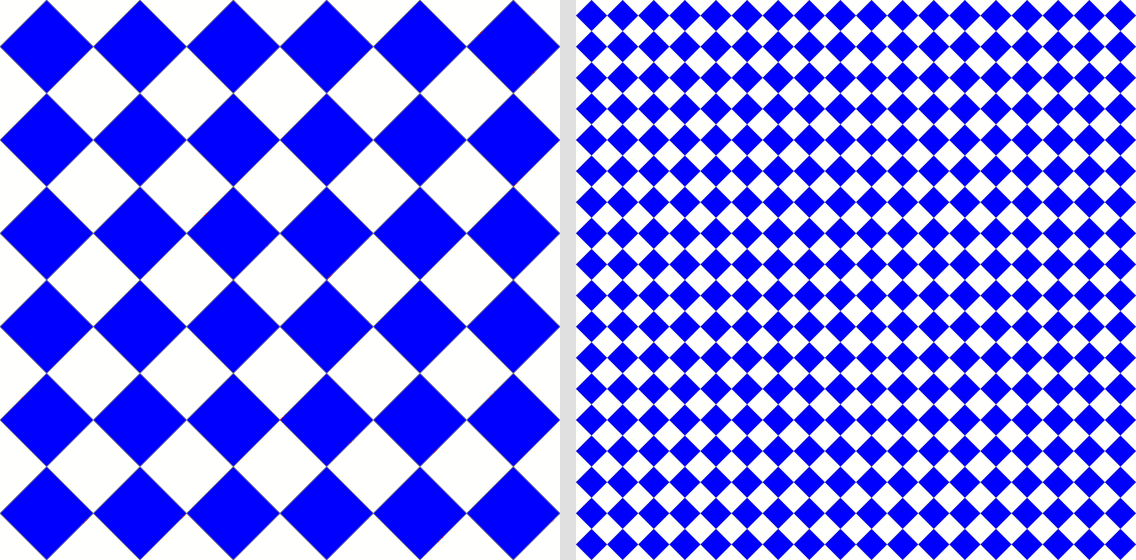
Left: one tile. Right: repeated 3 by 3.
Write a Shadertoy shader that draws this pattern.

```glsl
// Seamless grid of blue diamonds touching tip to tip on white, with thin olive edges and rare red flecks.

const float REPEATS       = 6.0;                     // diamonds across and down
const vec3  WHITE         = vec3(1.0, 1.0, 0.995);
const vec3  BLUE          = vec3(0.0, 0.0, 0.995);
const vec3  OLIVE         = vec3(0.45, 0.43, 0.15);
const vec3  RED           = vec3(0.92, 0.10, 0.04);
const float EDGE_HALF     = 0.0016;                  // half width of the edge, canvas units
const float EDGE_OPACITY  = 0.5;
const float FLECK_SLOTS   = 32.0;                    // possible flecks along one side
const float CLUSTER_SLOTS = 4.0;                     // neighbouring slots in a cluster
const float CLUSTER_ODDS  = 0.035;
const float FLECK_ODDS    = 0.5;
const float FLECK_OPACITY = 0.75;

// Sine-free hash of three values, result in 0..1
float hash(vec3 p) {
    p = fract(p * 0.1031);
    p += dot(p, p.zyx + 31.32);
    return fract((p.x + p.y) * p.z);
}

// Signed distance to the diamond filling a unit cell centred on the origin
float diamondDistance(vec2 p) {
    return (abs(p.x) + abs(p.y) - 0.5) * inversesqrt(2.0);
}

// Sparse clustered flecks along the rising sides of a diamond
float fleckMask(vec2 cell, vec2 p) {
    float rising = step(p.x * p.y, 0.0);
    float side = step(0.0, p.x);
    float along = (p.x + p.y + 0.5) * FLECK_SLOTS;
    float slot = floor(along);
    vec2 sideId = vec2(cell.x * 2.0 + side, cell.y) + 1.0;
    float cluster = step(hash(vec3(sideId, floor(slot / CLUSTER_SLOTS) + 57.0)), CLUSTER_ODDS);
    float present = step(hash(vec3(sideId, slot + 113.0)), FLECK_ODDS);
    float dotShape = 1.0 - smoothstep(0.25, 0.5, abs(along - slot - 0.5));
    return rising * cluster * present * dotShape;
}

void mainImage(out vec4 fragColor, in vec2 fragCoord) {
    vec2 grid = fragCoord / iResolution.xy * REPEATS;
    vec2 cell = floor(grid);
    vec2 p = grid - cell - 0.5;

    // Distance in canvas units, edge never thinner than the pixel grid allows
    float d = diamondDistance(p) / REPEATS;
    float halfWidth = max(EDGE_HALF, 0.75 / min(iResolution.x, iResolution.y));

    // Fill, then the dark edge, then flecks on the edge
    vec3 color = mix(BLUE, WHITE, smoothstep(-halfWidth, halfWidth, d));
    float edge = 1.0 - smoothstep(0.0, halfWidth, abs(d));
    color = mix(color, OLIVE, edge * EDGE_OPACITY);
    color = mix(color, RED, edge * fleckMask(cell, p) * FLECK_OPACITY);

    fragColor = vec4(color, 1.0);
}
```
